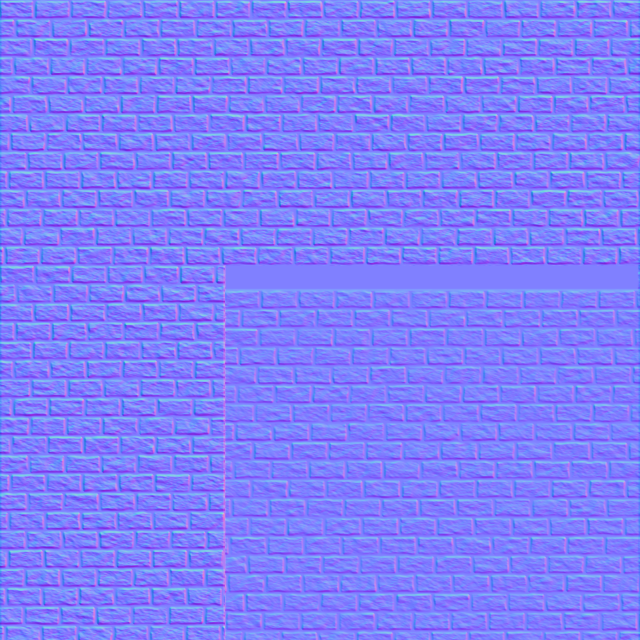
A WebGL 2 fragment shader for this texture map:

```glsl
#version 300 es
precision highp float;
// Tangent-space normal map of rough brick walls: one wall across the top, one
// at the lower left, and a softer inset panel under a flat lintel strip.
// A height field of bevelled bricks plus stretched noise is differentiated.
uniform vec2 u_resolution;
out vec4 fragColor;

#define ROW_HEIGHT 0.0296
#define WALL_BRICK 0.0564
#define PANEL_BRICK 0.0586
#define PANEL_LEFT 0.3518
#define STRIP_TOP 0.4144
#define STRIP_BOTTOM 0.4531
#define BEVEL 0.0042
#define JOINT_DEPTH 0.0016
#define ROUGHNESS 0.0040
#define WOBBLE 0.0016
#define PANEL_SOFTNESS 0.68
#define SAMPLE_STEP 0.0011

// Layout of one brick field: first row, brick width, first joint, drift per row
struct Wall {
    float top;
    float width;
    float joint;
    float drift;
    float relief;
    float seed;
};

float hash(vec2 p) {
    vec3 q = fract(p.xyx * 0.1031);
    q += dot(q, q.yzx + 33.33);
    return fract((q.x + q.y) * q.z);
}

float noise(vec2 p) {
    vec2 cell = floor(p), f = fract(p);
    f = f * f * f * (f * (f * 6.0 - 15.0) + 10.0);
    float low = mix(hash(cell), hash(cell + vec2(1, 0)), f.x);
    float high = mix(hash(cell + vec2(0, 1)), hash(cell + vec2(1, 1)), f.x);
    return mix(low, high, f.y);
}

float fbm(vec2 p) {
    float sum = 0.0, gain = 0.5;
    for (int i = 0; i < 3; i++) {
        sum += gain * noise(p);
        p = mat2(1.8, 0.5, -0.6, 1.9) * p + 17.3;
        gain *= 0.52;
    }
    return sum;
}

float roundedBox(vec2 p, vec2 halfSize, float radius) {
    vec2 q = abs(p) - halfSize + radius;
    return length(max(q, 0.0)) + min(max(q.x, q.y), 0.0) - radius;
}

// Height of the brick surface; y runs downwards
float brickHeight(vec2 p, Wall wall) {
    vec2 shift = vec2(noise(p * 90.0 + wall.seed), noise(p * 90.0 + 41.0)) - 0.5;
    vec2 q = p + WOBBLE * shift;
    float row = floor((q.y - wall.top) / ROW_HEIGHT);
    float start = wall.joint + wall.drift * row + 0.5 * wall.width * mod(row, 2.0);
    float column = floor((q.x - start) / wall.width);
    vec2 size = vec2(wall.width, ROW_HEIGHT);
    vec2 local = q - vec2(start, wall.top) - (vec2(column, row) + 0.5) * size;
    float inside = -roundedBox(local, 0.5 * size - 0.0007, 0.004);
    float body = smoothstep(0.0, BEVEL, inside);

    // Each brick gets its own chipped surface and a slight lean
    float id = hash(vec2(column, row) + wall.seed);
    vec2 grain = vec2(p.x * 62.0 + p.y * 24.0, p.y * 118.0 - p.x * 18.0);
    float chips = fbm(grain + id * 60.0 + wall.seed) - 0.45;
    float lean = (id - 0.5) * 0.1 * local.y;
    return wall.relief * (JOINT_DEPTH * body + body * (ROUGHNESS * chips + lean));
}

Wall chooseWall(vec2 p) {
    if (p.y < STRIP_TOP)
        return Wall(0.0, WALL_BRICK, 0.0538, -0.00143, 1.0, 3.0);
    if (p.x < PANEL_LEFT)
        return Wall(0.0, WALL_BRICK, 0.0684, -0.00098, 1.0, 11.0);
    return Wall(STRIP_BOTTOM, PANEL_BRICK, 0.4072, -0.0015, PANEL_SOFTNESS, 29.0);
}

// Soft line of the given half width around zero
float line(float d, float halfWidth) {
    return 1.0 - smoothstep(0.0, halfWidth, abs(d));
}

void main() {
    vec2 p = gl_FragCoord.xy / u_resolution;
    p.y = 1.0 - p.y;
    float pixel = 1.0 / u_resolution.y;

    // Slope of the height field by central differences
    Wall wall = chooseWall(p);
    vec2 dx = vec2(SAMPLE_STEP, 0.0), dy = dx.yx;
    vec2 slope = vec2(brickHeight(p + dx, wall) - brickHeight(p - dx, wall),
                      brickHeight(p + dy, wall) - brickHeight(p - dy, wall)) / (2.0 * SAMPLE_STEP);

    // Flat lintel strip
    vec2 center = vec2(0.5 * (PANEL_LEFT + 0.997), 0.5 * (STRIP_TOP + STRIP_BOTTOM));
    vec2 extent = vec2(0.997, STRIP_BOTTOM) - center;
    float strip = roundedBox(p - center, extent, 0.0);
    slope *= smoothstep(-pixel, pixel, strip);

    // Outer corner beside the panel, and the bevelled sides of the sheet
    float belowTop = smoothstep(STRIP_TOP - pixel, STRIP_TOP + pixel, p.y);
    slope.x -= 0.5 * belowTop * line(p.x - PANEL_LEFT + 0.001, 0.0035);
    slope.x += 0.35 * (line(p.x, 0.004) + line(p.x - 1.0, 0.004));
    slope.y += 0.25 * step(PANEL_LEFT, p.x) * line(p.y - STRIP_BOTTOM, 0.003);

    vec3 normal = normalize(vec3(-slope.x, slope.y, 1.0));
    fragColor = vec4(0.5 + 0.5 * normal, 1.0);
}
```
